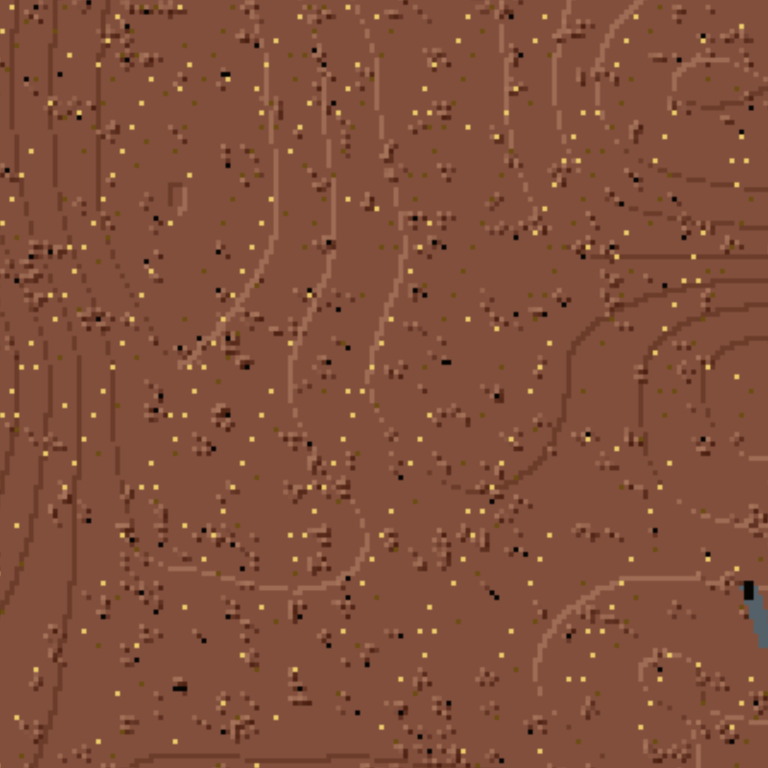
Give the GLSL for this texture, as a WebGL 1 fragment shader.

```glsl
precision highp float;

uniform vec2 u_resolution;

// Palette
const vec3 CLAY = vec3(0.51, 0.31, 0.24);
const vec3 RIDGE_SHADE = vec3(0.42, 0.235, 0.16);
const vec3 RIDGE_LIGHT = vec3(0.62, 0.42, 0.33);
const vec3 SPECK_SHADE = vec3(0.29, 0.12, 0.06);
const vec3 SPECK_LIGHT = vec3(0.66, 0.46, 0.36);
const vec3 PIT = vec3(0.02, 0.015, 0.01);
const vec3 GOLD = vec3(0.93, 0.80, 0.42);
const vec3 OLIVE = vec3(0.42, 0.30, 0.07);
const vec3 WATER = vec3(0.33, 0.38, 0.41);

// Terrain
const float TEXELS = 160.0;
const float HILL_FREQ = 2.6;
const float DETAIL = 0.14;
const float TERRACES = 9.0;
const vec2 TERRAIN_SEED = vec2(13.4, 7.7);
const vec2 LIGHT_STEP = vec2(1.0, -1.0);

// Scatter
const float CLUSTER_SIZE = 5.0;
const float CLUSTER_CHANCE = 0.27;
const float CLUSTER_RADIUS = 2.2;
const float BUMP_CHANCE = 0.25;
const float PIT_CHANCE = 0.032;
const float GOLD_CHANCE = 0.0024;
const float OLIVE_CHANCE = 0.0012;

// Pool at the edge
const vec2 POOL_TOP = vec2(0.976, 0.232);
const vec2 POOL_END = vec2(1.0, 0.165);
const float POOL_RADIUS = 0.011;
const float HOLLOW_RADIUS = 0.009;

float hash(vec2 p) {
  return fract(sin(dot(p, vec2(127.1, 311.7))) * 43758.5453);
}

float valueNoise(vec2 p) {
  vec2 i = floor(p);
  vec2 f = fract(p);
  f = f * f * (3.0 - 2.0 * f);
  float low = mix(hash(i), hash(i + vec2(1.0, 0.0)), f.x);
  float high = mix(hash(i + vec2(0.0, 1.0)), hash(i + 1.0), f.x);
  return mix(low, high, f.y);
}

float terrace(vec2 texel) {
  vec2 p = texel / TEXELS * HILL_FREQ + TERRAIN_SEED;
  float height = valueNoise(p) + DETAIL * valueNoise(p * 2.0 + 31.0);
  return floor(height * TERRACES);
}

// 1 inside a scattered cluster, 0 outside
float cluster(vec2 texel) {
  vec2 cell = floor(texel / CLUSTER_SIZE);
  vec2 jitter = vec2(hash(cell + 211.0), hash(cell + 347.0));
  vec2 center = (cell + mix(vec2(0.3), vec2(0.7), jitter)) * CLUSTER_SIZE;
  float present = step(hash(cell + 503.0), CLUSTER_CHANCE);
  return present * step(length(texel + 0.5 - center), CLUSTER_RADIUS);
}

float bump(vec2 texel) {
  float raised = step(hash(texel + 71.0), BUMP_CHANCE) * cluster(texel);
  return raised * mix(0.45, 1.0, hash(texel + 97.0));
}

vec3 shade(vec3 base, vec3 dark, vec3 light, float relief) {
  return mix(base, relief < 0.0 ? dark : light, min(abs(relief), 1.0));
}

float segmentDistance(vec2 p, vec2 a, vec2 b) {
  vec2 ab = b - a;
  return length(p - a - ab * clamp(dot(p - a, ab) / dot(ab, ab), 0.0, 1.0));
}

vec3 texelColor(vec2 texel) {
  // Emboss terraces and bumps, lit from the upper left
  float ridge = terrace(texel + LIGHT_STEP) - terrace(texel);
  float speck = bump(texel + LIGHT_STEP) - bump(texel);
  vec3 color = shade(CLAY, RIDGE_SHADE, RIDGE_LIGHT, ridge);
  color = shade(color, SPECK_SHADE, SPECK_LIGHT, speck);

  // Single coloured grains
  color = mix(color, OLIVE, step(hash(texel + 139.0), OLIVE_CHANCE));
  color = mix(color, PIT, step(hash(texel + 163.0), PIT_CHANCE) * cluster(texel));
  color = mix(color, GOLD, step(hash(texel + 189.0), GOLD_CHANCE));

  // Pool with a dark hollow at its top
  vec2 uv = (texel + 0.5) / TEXELS;
  color = mix(color, WATER, step(segmentDistance(uv, POOL_TOP, POOL_END), POOL_RADIUS));
  return mix(color, PIT, step(length((uv - POOL_TOP) * vec2(1.5, 0.6)), HOLLOW_RADIUS));
}

void main() {
  vec2 p = gl_FragCoord.xy / u_resolution * TEXELS - 0.5;
  vec2 texel = floor(p);

  // Soft blend between neighbouring texels
  vec2 blend = smoothstep(0.2, 0.8, fract(p));
  vec3 low = mix(texelColor(texel), texelColor(texel + vec2(1.0, 0.0)), blend.x);
  vec3 high = mix(texelColor(texel + vec2(0.0, 1.0)), texelColor(texel + 1.0), blend.x);
  gl_FragColor = vec4(mix(low, high, blend.y), 1.0);
}
```
